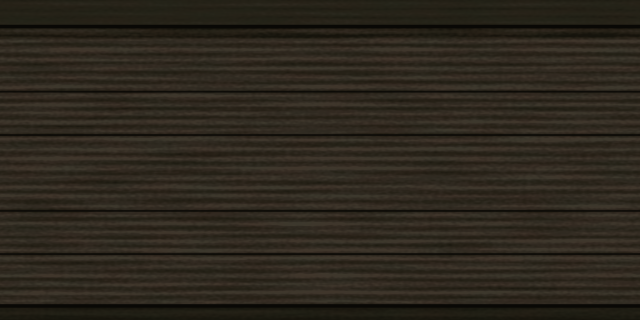
A Shadertoy shader for this texture:

```glsl
// Dark grooved wooden decking: horizontal ribbed planks with black seams and fine grain.

const float TAU = 6.2831853;
const int PLANKS = 7;

// Plank borders from bottom to top, and the number of ribs on each plank
const float BORDERS[8] = float[8](0.0, 0.044, 0.206, 0.341, 0.578, 0.7135, 0.917, 1.0);
const float RIBS[7] = float[7](1.0, 6.0, 5.0, 8.0, 5.0, 7.0, 3.0);

const vec3 SEAM   = vec3(0.035, 0.030, 0.018);
const vec3 SHADOW = vec3(0.085, 0.075, 0.045);
const vec3 VALLEY = vec3(0.150, 0.130, 0.090);
const vec3 BODY   = vec3(0.190, 0.163, 0.128);
const vec3 CREST  = vec3(0.245, 0.215, 0.172);

float hash(vec2 p) {
    vec3 q = fract(p.xyx * vec3(0.1031, 0.1030, 0.0973));
    q += dot(q, q.yzx + 33.33);
    return fract((q.x + q.y) * q.z);
}

float cornerSlope(vec2 cell, vec2 offset, vec2 cells) {
    float angle = TAU * hash(mod(cell, cells) + cells * 0.37);
    return dot(vec2(cos(angle), sin(angle)), offset);
}

// Gradient noise that wraps after the given number of cells, about -0.7 to 0.7
float gradientNoise(vec2 uv, vec2 cells) {
    vec2 p = uv * cells;
    vec2 i = floor(p), f = fract(p);
    vec2 u = f * f * f * (f * (f * 6.0 - 15.0) + 10.0);
    vec2 e = vec2(1.0, 0.0);
    float low  = mix(cornerSlope(i, f, cells), cornerSlope(i + e.xy, f - e.xy, cells), u.x);
    float high = mix(cornerSlope(i + e.yx, f - e.yx, cells), cornerSlope(i + e.xx, f - e.xx, cells), u.x);
    return mix(low, high, u.y);
}

// Rounded rib height from 0 in the valley to 1 on the crest
float ribProfile(float phase) {
    return 0.5 - 0.5 * cos(TAU * phase);
}

// Coverage of a horizontal line with softened edges
float lineMask(float y, float center, float halfWidth, float soft) {
    return 1.0 - smoothstep(halfWidth - soft, halfWidth + soft, abs(y - center));
}

// Dark to light wood
vec3 woodColor(float height) {
    vec3 color = mix(SHADOW, VALLEY, smoothstep(-0.4, 0.2, height));
    color = mix(color, BODY, smoothstep(0.15, 0.52, height));
    return mix(color, CREST, smoothstep(0.5, 0.95, height));
}

void mainImage(out vec4 fragColor, in vec2 fragCoord) {
    vec2 uv = fragCoord / iResolution.xy;
    float soft = max(0.0015, 0.75 / iResolution.y);

    // Slight waviness of the ribs
    float y = uv.y + 0.0022 * gradientNoise(uv, vec2(7.0, 24.0));

    // Find the plank and gather the seams
    int plank = 0;
    float seam = 0.0;
    for (int i = 1; i < PLANKS; i++) {
        if (uv.y > BORDERS[i]) plank = i;
        bool wide = i == 1 || i == PLANKS - 1;
        seam = max(seam, lineMask(uv.y, BORDERS[i], wide ? 0.0055 : 0.0028, soft)
                         * (wide ? 1.0 : 0.85));
    }
    bool outer = plank == 0 || plank == PLANKS - 1;

    // Ribs, each with its own brightness
    float along = (y - BORDERS[plank]) / (BORDERS[plank + 1] - BORDERS[plank]);
    float rib = along * RIBS[plank];
    float ribTone = hash(vec2(floor(rib), float(plank) * 7.0 + 3.0)) - 0.5;
    float height = 0.2 + 0.58 * ribProfile(fract(rib)) + 0.2 * ribTone * ribProfile(fract(rib));

    // Long streaks, patchy wear and fine grain
    float streak = gradientNoise(uv, vec2(5.0, 96.0));
    float wear = gradientNoise(uv, vec2(9.0, 14.0));
    float grain = gradientNoise(uv, vec2(130.0, 120.0)) + 0.6 * gradientNoise(uv, vec2(48.0, 150.0));
    height += 0.4 * streak + 0.18 * wear + 0.26 * grain;

    // Smoother, darker boards at the top and bottom, and shade under the top lip
    if (outer) height = (plank == 0 ? -0.32 : -0.05) + 0.42 * height;
    float lip = BORDERS[PLANKS - 1];
    float lipShade = smoothstep(lip - 0.052, lip - 0.03, uv.y) * (1.0 - step(lip, uv.y));
    height -= 0.45 * lipShade;

    // Warm and olive tints
    vec3 color = woodColor(height);
    float tint = gradientNoise(uv, vec2(14.0, 40.0)) - (outer ? 0.5 : 0.0);
    color *= 1.0 + tint * vec3(0.07, -0.05, -0.04);

    color = mix(color, SEAM, seam);
    fragColor = vec4(color, 1.0);
}
```
